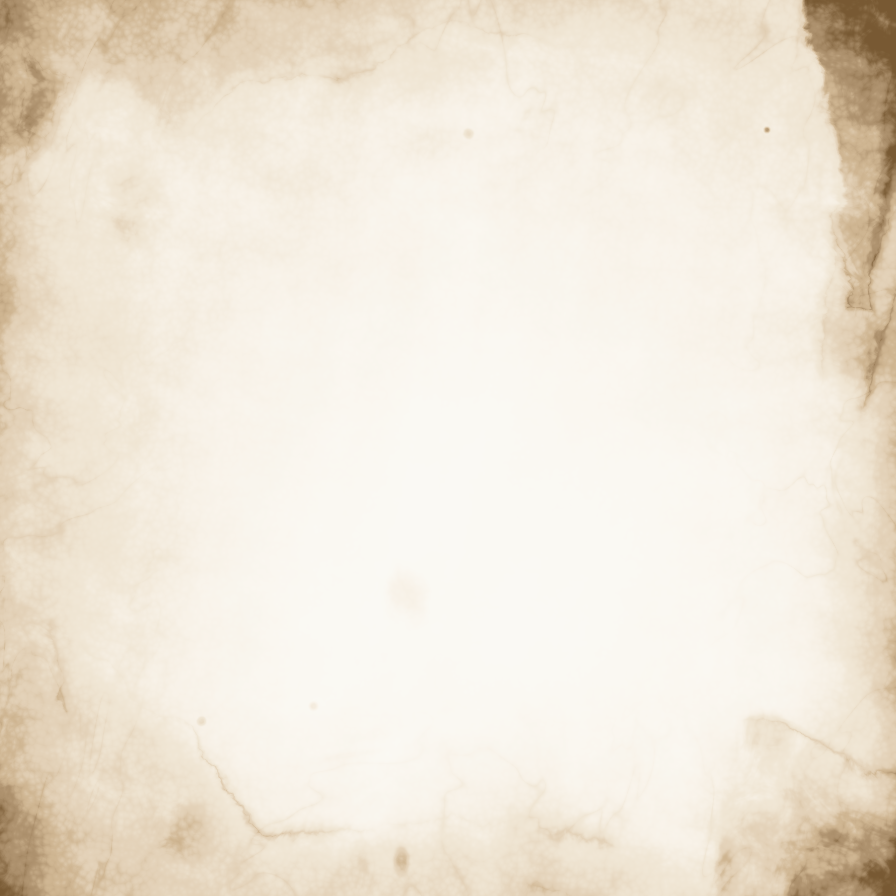
Reproduce this texture procedurally as a three.js fragment shader.

```glsl
varying vec2 vUv;

// Layered, rotated and warped sines, roughly -0.8 to 0.8
float mottle(vec2 p) {
  float sum = 0.0, gain = 0.5;
  for (int i = 0; i < 5; i++) {
    p = mat2(0.8, -0.6, 0.6, 0.8) * p * 1.85 + 0.7 * sin(p.yx * 1.3 + float(i));
    sum += gain * sin(p.x) * sin(p.y + 1.7);
    gain *= 0.6;
  }
  return sum;
}

vec2 hash2(vec2 c) {
  return fract(sin(vec2(dot(c, vec2(127.1, 311.7)), dot(c, vec2(269.5, 183.3)))) * 43758.5);
}

// Distance to the nearest scattered point
float cellular(vec2 p) {
  float nearest = 1.0;
  for (int j = -1; j <= 1; j++)
    for (int i = -1; i <= 1; i++) {
      vec2 cell = floor(p) + vec2(i, j);
      nearest = min(nearest, length(cell + hash2(cell) - p));
    }
  return nearest;
}

float ramp(float a, float b, float x) { return smoothstep(a, b, x); }

float rim(float d, float width) { return exp(-abs(d) / width); }

float blot(vec2 p, vec2 center, vec2 radius) {
  return 1.0 - ramp(0.2, 1.0, length((p - center) / radius));
}

float stroke(vec2 p, vec2 a, vec2 b, float width) {
  vec2 ab = b - a;
  return rim(length(p - a - ab * clamp(dot(p - a, ab) / dot(ab, ab), 0.0, 1.0)), width);
}

vec3 paperColor(float age) {
  vec3 c = mix(vec3(0.982, 0.978, 0.957), vec3(0.976, 0.955, 0.92), ramp(0.0, 0.09, age));
  c = mix(c, vec3(0.94, 0.90, 0.83), ramp(0.06, 0.22, age));
  c = mix(c, vec3(0.89, 0.82, 0.72), ramp(0.2, 0.42, age));
  c = mix(c, vec3(0.81, 0.71, 0.57), ramp(0.4, 0.62, age));
  c = mix(c, vec3(0.68, 0.57, 0.43), ramp(0.6, 0.82, age));
  return mix(c, vec3(0.47, 0.35, 0.20), ramp(0.8, 1.15, age));
}

void main() {
  vec2 p = vUv;
  float cloud = mottle(p * 5.0);
  float fine = mottle(p * 22.0 + 3.0);
  float fibre = mottle(p * 60.0 + 7.0);
  vec2 q = p + 0.011 * vec2(fine, mottle(p * 20.0 + 11.0)) + 0.003 * fibre;
  float x = q.x, y = q.y, depth = 1.0 - q.y;

  // Worn borders and corners
  float age = 0.26 * exp(-p.x / 0.04) + 0.15 * exp(-p.x / 0.13);
  age += 0.32 * exp(-(1.0 - p.x) / 0.035) + 0.1 * exp(-(1.0 - p.x) / 0.11);
  age += 0.1 * exp(-(1.0 - p.y) / 0.05) + 0.07 * exp(-(1.0 - p.y) / 0.25);
  age += 0.14 * exp(-p.y / 0.09) + 0.07 * ramp(0.1, 0.55, length(p - vec2(0.54, 0.4)));
  age += 0.24 * exp(-length(p * vec2(14.0, 6.0))) + 0.16 * exp(-length((p - vec2(0.0, 1.0)) * 6.0));

  // Wandering water lines, strongest near the edges
  float border = ramp(0.25, 0.5, max(abs(p.x - 0.5), abs(p.y - 0.5)));
  age += border * (0.1 * rim(mottle(p * 6.0 + 2.0), 0.04) + 0.05 * cloud);

  // Scalloped wash along the top
  float top = 0.19 - 0.085 * ramp(0.03, 0.1, x) + 0.045 * ramp(0.13, 0.2, x)
    - 0.065 * ramp(0.2, 0.29, x) - 0.06 * ramp(0.38, 0.51, x)
    + 0.025 * ramp(0.51, 0.6, x) - 0.06 * ramp(0.63, 0.69, x) - depth;
  age += ramp(-0.004, 0.03, top) * mix(0.16, 0.05, ramp(0.1, 0.65, x));
  age += rim(top, 0.005) * 0.16 * (1.0 - ramp(0.6, 0.68, x)) * (0.6 + cloud);

  // Hanging wedge at the upper left
  float wedge = min(min(x - 0.03, depth - 0.055 - 0.8 * (x - 0.03)), 0.075 - 0.6 * max(depth - 0.105, 0.0) - x);
  age += ramp(0.0, 0.012, wedge) * 0.25 + rim(wedge, 0.003) * 0.1;

  // Dark tongue at the upper right
  float tongueLeft = 0.892 + 0.018 * ramp(0.0, 0.08, depth)
    + 0.02 * ramp(0.08, 0.14, depth) + 0.018 * ramp(0.25, 0.34, depth);
  float tongueRight = 1.025 - 0.06 * ramp(0.14, 0.34, depth);
  float tongue = min(min(x - tongueLeft, tongueRight - x), 0.345 - depth);
  age += ramp(0.0, 0.01, tongue) * (0.4 + 0.2 * exp(-depth / 0.12) + 0.15 * cloud);
  age += rim(tongue, 0.004) * (0.08 + 0.4 * ramp(0.2, 0.32, depth));
  age += 0.35 * stroke(q, vec2(1.0, 0.83), vec2(0.975, 0.71), 0.009);
  age += 0.35 * stroke(q, vec2(1.0, 0.68), vec2(0.967, 0.55), 0.005);
  age += 0.2 * blot(q, vec2(0.96, 0.63), vec2(0.06, 0.1));
  age += 0.15 * stroke(q, vec2(0.93, 0.72), vec2(0.912, 0.58), 0.005);

  // Brown lower right corner
  float corner = 0.19 - 0.055 * ramp(0.86, 1.0, x) - y;
  age += ramp(0.0, 0.06, corner) * ramp(0.76, 0.98, x) * (0.43 + 0.2 * cloud + 0.15 * fine);
  age += rim(corner, 0.005) * ramp(0.82, 0.9, x) * 0.3;
  age += 0.2 * blot(q, vec2(0.86, 0.175), vec2(0.035, 0.03));
  age += 0.2 * blot(q, vec2(0.81, 0.03), vec2(0.02, 0.05));

  // Pale tide along the bottom
  float tide = 0.30 - 0.1 * ramp(0.05, 0.2, x) - 0.13 * ramp(0.19, 0.3, x)
    + 0.015 * ramp(0.33, 0.45, x) - 0.02 * ramp(0.58, 0.68, x) - y;
  age += ramp(0.0, 0.04, tide) * 0.07 * (1.0 - 0.5 * ramp(0.6, 0.8, x));
  age += rim(tide, 0.005) * (0.04 + 0.3 * ramp(0.19, 0.27, x) * (1.0 - ramp(0.33, 0.42, x)))
    * (1.0 - ramp(0.5, 0.7, x));
  age += 0.2 * stroke(q, vec2(0.62, 0.073), vec2(0.68, 0.062), 0.006);
  age += 0.16 * stroke(q, vec2(0.60, 0.01), vec2(0.66, 0.0), 0.008);
  age += 0.15 * stroke(q, vec2(0.058, 0.30), vec2(0.075, 0.21), 0.004);

  // Faint blemishes and specks
  age += 0.1 * blot(q, vec2(0.15, 0.77), vec2(0.05, 0.06)) * (1.0 + fine);
  age += 0.06 * blot(q, vec2(0.16, 0.53), vec2(0.025, 0.04));
  age += 0.08 * blot(q, vec2(0.455, 0.335), vec2(0.035, 0.04));
  age += 0.05 * blot(q, vec2(0.48, 0.84), vec2(0.06, 0.03));
  age += 0.16 * blot(q, vec2(0.21, 0.07), vec2(0.04, 0.06));
  age += 0.28 * blot(p, vec2(0.448, 0.04), vec2(0.012, 0.022));
  age += 0.2 * (blot(p, vec2(0.35, 0.212), vec2(0.007)) + blot(p, vec2(0.225, 0.195), vec2(0.007)));
  age += 0.6 * blot(p, vec2(0.856, 0.855), vec2(0.005)) + 0.2 * blot(p, vec2(0.523, 0.851), vec2(0.008));

  // Uneven absorption and paper grain
  age += age * (0.3 * cloud + 0.2 * fine + 0.14 * fibre) + 0.012 * cloud;
  age += (cellular(p * 130.0) - 0.45) * 0.22 * min(age, 0.6);

  gl_FragColor = vec4(paperColor(max(age, 0.0)), 1.0);
}
```
